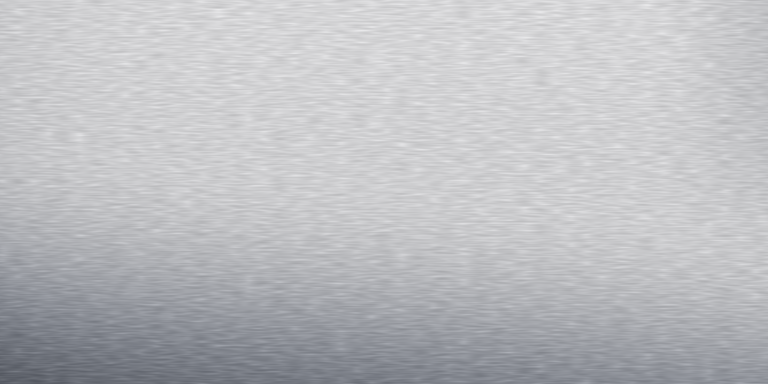
This texture is drawn by a WebGL 1 fragment shader. Its source:

```glsl
precision highp float;
// Brushed steel sheet: a soft sheen falls from a pale top to a slate lower left.
// Stretched gradient noise in layers forms hair-thin horizontal brush strokes,
// laid over a smooth shading with dimmed left and upper right edges.

uniform vec2 u_resolution;

#define HAIR_STROKES vec2(19.0, 217.0)   // cells per canvas height
#define FINE_STROKES vec2(25.0, 161.0)
#define MOTTLE vec2(13.0, 71.0)
#define HAIR_GAIN 0.064
#define FINE_GAIN 0.054
#define MOTTLE_GAIN 0.022
#define GLINT_GAIN 0.12
#define SHADE_SLANT 0.20
#define SHADOW_TONE 0.30
#define LIGHT_TONE 0.805

// Random unit gradient for a lattice point
vec2 latticeGradient(vec2 cell) {
  vec3 p = fract(vec3(cell.xyx) * vec3(0.1031, 0.1030, 0.0973));
  p += dot(p, p.yzx + 33.33);
  float angle = 6.28318 * fract((p.x + p.y) * p.z);
  return vec2(cos(angle), sin(angle));
}

float gradientNoise(vec2 p) {
  vec2 cell = floor(p);
  vec2 f = p - cell;
  vec2 blend = f * f * f * (f * (f * 6.0 - 15.0) + 10.0);
  vec2 right = vec2(1.0, 0.0);
  vec2 up = vec2(0.0, 1.0);
  float a = dot(latticeGradient(cell), f);
  float b = dot(latticeGradient(cell + right), f - right);
  float c = dot(latticeGradient(cell + up), f - up);
  float d = dot(latticeGradient(cell + 1.0), f - 1.0);
  return mix(mix(a, b, blend.x), mix(c, d, blend.x), blend.y);
}

// Broad light across the sheet, without grain
float sheen(vec2 uv) {
  float rise = smoothstep(-0.25, 0.63, uv.y + SHADE_SLANT * uv.x);
  float tone = mix(SHADOW_TONE, LIGHT_TONE, rise);
  tone -= 0.05 * exp(-uv.x / 0.12);
  tone -= 0.08 * smoothstep(0.84, 1.02, uv.x) * smoothstep(0.15, 0.9, uv.y);
  return tone + 0.03 * smoothstep(0.45, 1.0, uv.y);
}

// Fine strokes plus sparse bright glints where a stroke peaks
float brushing(vec2 p) {
  float hair = gradientNoise(p * HAIR_STROKES + 3.7);
  float fine = gradientNoise(p * FINE_STROKES + 41.3);
  float glint = max(fine - 0.1, 0.0);
  return HAIR_GAIN * hair + FINE_GAIN * fine + GLINT_GAIN * glint * glint
       + MOTTLE_GAIN * gradientNoise(p * MOTTLE + 87.9);
}

void main() {
  vec2 uv = gl_FragCoord.xy / u_resolution;
  vec2 p = gl_FragCoord.xy / u_resolution.y;
  float tone = sheen(uv);

  // Shadows turn blue, highlights stay neutral
  float cool = 1.0 - smoothstep(0.45, 0.87, tone);
  vec3 tint = mix(vec3(0.0, 0.0, 0.006), vec3(0.0, 0.016, 0.05), cool);
  gl_FragColor = vec4(vec3(tone + brushing(p)) + tint, 1.0);
}
```
